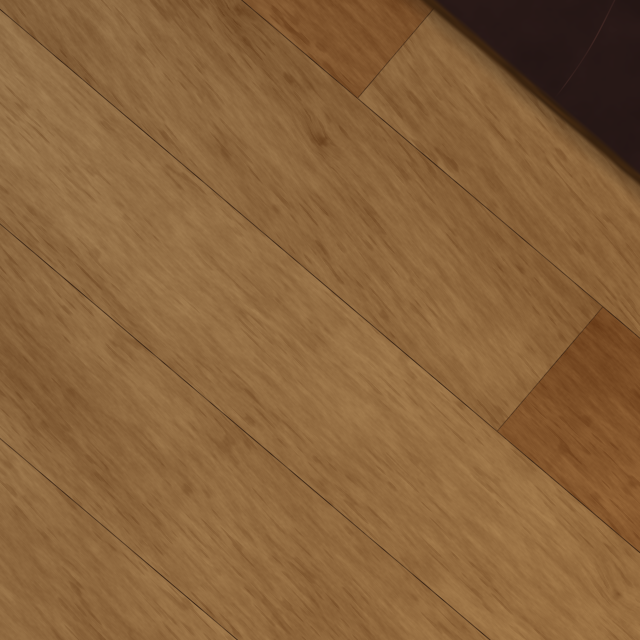
A Shadertoy shader for this texture:

```glsl
// Oak floorboards laid diagonally, with a dark slab beyond the top right corner.
// The canvas is turned into board axes (along, across); rows and staggered end
// joints come from floor and fract, the grain from stretched value noise.

#define SLOPE 0.704          // angle of the boards, radians below horizontal
#define BOARD_WIDTH 0.2555
#define BOARD_LENGTH 2.2
#define JOINT_STAGGER 0.503  // shift of the end joint from row to row
#define SEAM_HALF_WIDTH 0.0008
#define FLOOR_EDGE 1.187     // where the floor stops, measured across
#define TRIM_WIDTH 0.015
#define KNOT_CELL 0.27
#define OAK_DARK vec3(0.43, 0.28, 0.14)
#define OAK_LIGHT vec3(0.64, 0.50, 0.325)
#define TRIM_COLOR vec3(0.23, 0.14, 0.06)
#define SLAB_COLOR vec3(0.15, 0.092, 0.085)

float hash(vec2 p) {
    return fract(sin(dot(p, vec2(127.1, 311.7))) * 43758.5453);
}

float noise(vec2 p) {
    vec2 i = floor(p), f = fract(p);
    f = f * f * (3.0 - 2.0 * f);
    return mix(mix(hash(i), hash(i + vec2(1, 0)), f.x),
               mix(hash(i + vec2(0, 1)), hash(i + vec2(1, 1)), f.x), f.y);
}

float fbm(vec2 p) {
    float sum = 0.0, amp = 0.53;
    for (int i = 0; i < 4; i++) {
        sum += amp * noise(p);
        p = p * 2.03 + 17.3;
        amp *= 0.5;
    }
    return sum;
}

// Smooth coverage of a line, given the distance to its middle
float lineMask(float dist, float halfWidth, float pixel) {
    return 1.0 - smoothstep(halfWidth - 0.6 * pixel, halfWidth + 0.6 * pixel, dist);
}

// Scattered knots: x is the dark heart, y the wider zone that bends the grain
vec2 knots(vec2 q) {
    vec2 id = floor(q / KNOT_CELL);
    vec2 jitter = vec2(hash(id + 3.1), hash(id + 8.7));
    vec2 away = q - (id + 0.3 + 0.4 * jitter) * KNOT_CELL;
    float present = step(0.68, hash(id + 5.3));
    float d = length(away * vec2(0.65, 1.0)) + 0.005 * (noise(q * 150.0) - 0.5);
    float radius = mix(0.003, 0.007, hash(id + 1.9));
    return present * exp(-d * d / vec2(radius * radius, 0.0007));
}

// Lightness of the wood from 0 to 1, without the tone of the board
float woodGrain(vec2 q, vec2 board) {
    vec2 knot = knots(q);
    vec2 g = q + 9.0 * vec2(hash(board), hash(board + 4.7));
    g.y += (0.06 + 0.12 * hash(board + 2.3)) * q.x;   // grain runs askew
    g.y += 0.016 * (fbm(q * vec2(4.0, 7.0)) - 0.5) + 0.012 * knot.y;
    float clouds = fbm(g * vec2(2.2, 8.0)) - 0.5;
    float streaks = fbm(g * vec2(11.0, 80.0)) - 0.5;
    float fibres = fbm(g * vec2(40.0, 190.0)) - 0.5;
    float speckle = noise(q * 260.0) - 0.5;
    float pores = smoothstep(0.62, 0.85, noise(g * vec2(34.0, 230.0)));
    pores *= smoothstep(0.25, 0.65, noise(g * vec2(7.0, 28.0)));
    return 0.67 + 0.55 * clouds + 0.4 * streaks + 0.42 * fibres
         + 0.08 * speckle - 0.22 * pores - 0.5 * knot.x - 0.1 * knot.y;
}

vec3 floorColor(vec2 p, vec2 q, float pixel) {
    // Board index and distances to its seams
    float across = q.y / BOARD_WIDTH + 0.06;
    float row = floor(across);
    float along = (q.x - 1.89 + JOINT_STAGGER * row) / BOARD_LENGTH;
    vec2 board = vec2(row, floor(along));
    vec2 f = fract(vec2(along, across));
    vec2 seam = min(f, 1.0 - f) * vec2(BOARD_LENGTH, BOARD_WIDTH);

    // Every fifth board is redder and darker, every other row a little lighter
    float red = step(mod(row + board.y + 2.5, 5.0), 1.0);
    float tone = woodGrain(q, board);
    tone += 0.17 * (0.5 - mod(row, 2.0));
    tone -= 0.31 * red + 0.2 * smoothstep(0.75, 1.2, q.y);
    vec3 color = mix(OAK_DARK, OAK_LIGHT, clamp(tone, -0.35, 1.15));
    color *= mix(vec3(1), vec3(1.02, 0.97, 0.92), red);

    // Warmer light towards the lower right
    color *= mix(vec3(0.99, 1.0, 1.03), vec3(1.02, 0.98, 0.92), clamp(0.6 * p.x + 0.5 - 0.5 * p.y, 0.0, 1.0));

    // Seams, uneven in darkness; end joints are softer
    float wear = 0.5 + 0.45 * noise(q * vec2(60.0, 30.0));
    float mask = max(lineMask(seam.y, SEAM_HALF_WIDTH, pixel),
                     0.75 * lineMask(seam.x, SEAM_HALF_WIDTH, pixel));
    return mix(color, vec3(0.21, 0.13, 0.07), mask * wear);
}

vec3 slabColor(vec2 p, float pixel) {
    vec3 color = SLAB_COLOR * (0.88 + 0.24 * fbm(p * 22.0));
    // One faint, slightly bent vein
    float t = p.y - 0.845;
    float vein = abs(p.x - 0.866 - 0.62 * t - 0.006 * sin(22.0 * t)) * 0.85;
    float fade = smoothstep(0.0, 0.03, t) * (0.15 + 0.45 * noise(p * 30.0));
    return mix(color, vec3(0.32, 0.19, 0.17), fade * lineMask(vein, 0.001, pixel));
}

void mainImage(out vec4 fragColor, in vec2 fragCoord) {
    vec2 p = fragCoord / iResolution.y;
    float pixel = 1.0 / iResolution.y;
    float c = cos(SLOPE), s = sin(SLOPE);
    vec2 q = vec2(c * p.x - s * p.y, s * p.x + c * p.y);

    // Floor, shaded trim and slab, from the lower left to the upper right
    float edge = q.y - FLOOR_EDGE;
    vec3 color = floorColor(p, q, pixel);
    color *= 1.0 - 0.2 * smoothstep(-0.03, 0.0, edge);
    color = mix(color, TRIM_COLOR * (0.85 + 0.3 * noise(q * vec2(30.0, 200.0))), smoothstep(-0.003, 0.006, edge));
    color = mix(color, slabColor(p, pixel), smoothstep(-0.005, 0.005, edge - TRIM_WIDTH));
    fragColor = vec4(color, 1.0);
}
```
